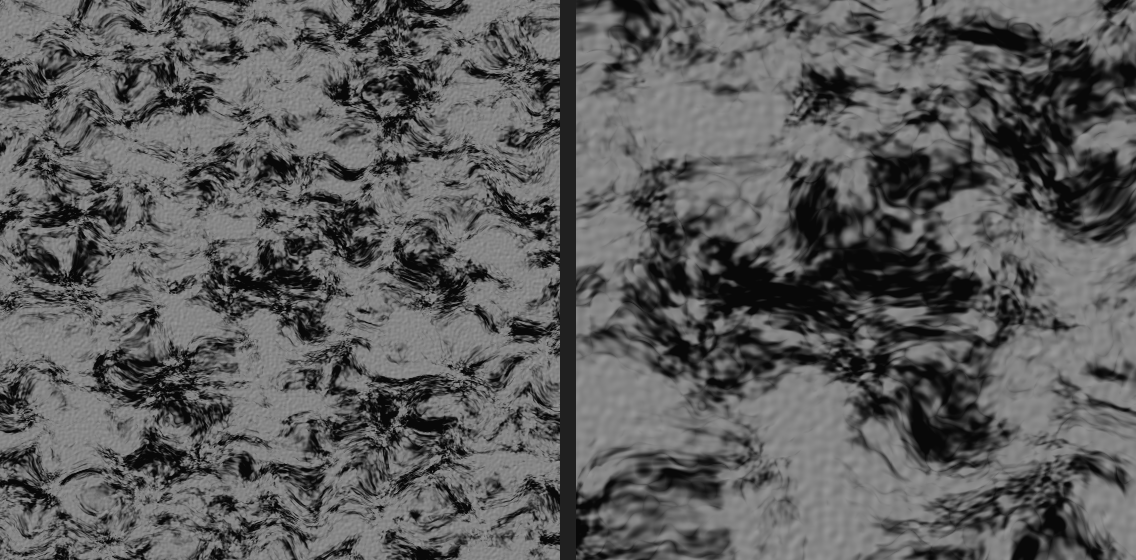
Left: the whole. Right: its middle third, enlarged.
Reproduce this texture procedurally as a WebGL 1 fragment shader.

```glsl
precision highp float;
// Weathered grey rock face: flat, finely grained plateaus broken by dark,
// pitted bands that run sideways. Layered gradient noise sets the relief,
// cellular edges add the cracks, and one curve turns height into tone.

uniform vec2 u_resolution;

const float PIT_TONE = 0.03;                 // deepest pits
const float FACE_TONE = 0.525;               // flat plateaus
const float PIT_HEIGHT = -2.15;              // height that is fully dark
const float FACE_HEIGHT = 0.80;              // height that is fully light
const vec2 BAND_SCALE = vec2(5.0, 11.0);     // broad sideways patches
const vec2 ROUGH_SCALE = vec2(24.0, 35.0);   // broken edges and pitting
const vec2 CRACK_SCALE = vec2(56.0, 82.0);   // cells between cracks
const float GRAIN_SCALE = 170.0;
const float BAND_WEIGHT = 0.64;
const float ROUGH_IN_PITS = 0.82;
const float ROUGH_ON_FACE = 0.38;
const float CRACK_WEIGHT = 0.36;
const float GRAIN_WEIGHT = 0.016;
const float WARP = 0.009;
const float NOISE_GAIN = 5.78;               // brings noise to unit deviation

vec2 hash2(vec2 p) {
  vec3 a = fract(p.xyx * vec3(0.1031, 0.1030, 0.0973));
  a += dot(a, a.yzx + 33.33);
  return fract((a.xx + a.yz) * a.zy);
}

float cornerSlope(vec2 cell, vec2 f, vec2 corner) {
  return dot(hash2(cell + corner) * 2.0 - 1.0, f - corner);
}

// Gradient noise with a standard deviation near one
float noise(vec2 p) {
  vec2 cell = floor(p);
  vec2 f = fract(p);
  vec2 s = f * f * (3.0 - 2.0 * f);
  float low = mix(cornerSlope(cell, f, vec2(0.0)),
                  cornerSlope(cell, f, vec2(1.0, 0.0)), s.x);
  float high = mix(cornerSlope(cell, f, vec2(0.0, 1.0)),
                   cornerSlope(cell, f, vec2(1.0)), s.x);
  return NOISE_GAIN * mix(low, high, s.y);
}

vec2 noise2(vec2 p) {
  return vec2(noise(p), noise(p + vec2(41.3, 17.9)));
}

// Turned octaves, scaled back to unit deviation
float layers(vec2 p, float gain) {
  mat2 turn = mat2(0.8, 0.6, -0.6, 0.8);
  float sum = 0.0;
  float power = 0.0;
  float weight = 1.0;
  for (int i = 0; i < 4; i++) {
    sum += weight * noise(p);
    power += weight * weight;
    weight *= gain;
    p = turn * p * 2.0 + vec2(19.7, 53.1);
  }
  return sum * inversesqrt(power);
}

// Gap between the two nearest cell points: zero along the cracks
float crackGap(vec2 p) {
  vec2 cell = floor(p);
  vec2 f = fract(p);
  float nearest = 8.0;
  float second = 8.0;
  for (int y = -1; y <= 1; y++) {
    for (int x = -1; x <= 1; x++) {
      vec2 o = vec2(float(x), float(y));
      float d = length(o + hash2(cell + o) - f);
      second = min(second, max(nearest, d));
      nearest = min(nearest, d);
    }
  }
  return second - nearest;
}

float rockHeight(vec2 p) {
  vec2 bent = p + WARP * noise2(p * 13.0 + 5.0);
  float band = layers(bent * BAND_SCALE + 7.0, 0.78);
  float rough = layers(bent * ROUGH_SCALE + 71.0, 0.88);
  vec2 jagged = bent + 0.35 * WARP * noise2(p * 70.0);
  float crack = (crackGap(jagged * CRACK_SCALE) - 0.33) / 0.23;
  float face = smoothstep(-1.0, 1.3, band);
  float roughWeight = mix(ROUGH_IN_PITS, ROUGH_ON_FACE, face);
  float crackWeight = CRACK_WEIGHT * mix(1.2, 0.6, face);
  return BAND_WEIGHT * band + roughWeight * rough + crackWeight * crack;
}

// Fine relief lit from the upper left
float grain(vec2 p) {
  vec2 g = p * GRAIN_SCALE;
  return noise(g) - noise(g + vec2(-0.4, 0.4));
}

void main() {
  vec2 p = gl_FragCoord.xy / u_resolution;
  float light = smoothstep(PIT_HEIGHT, FACE_HEIGHT, rockHeight(p));
  float tone = mix(PIT_TONE, FACE_TONE, light);
  tone += GRAIN_WEIGHT * grain(p) * light;
  gl_FragColor = vec4(vec3(clamp(tone, 0.0, 1.0)), 1.0);
}
```
